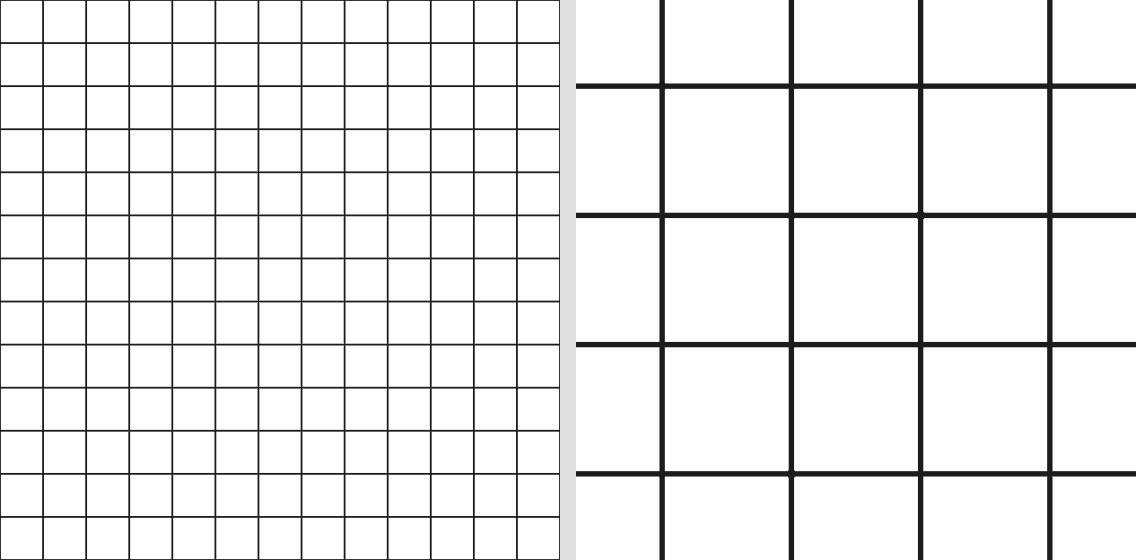
Left, the full canvas; right, a detail of the centre.
Give the GLSL for this pattern, as a Shadertoy shader.

```glsl
// Square grid of thin dark lines on white, with slightly swollen crossings.

const float CELLS = 13.0;          // repeats across and down
const float LINE_WIDTH = 0.0032;   // fraction of the canvas
const float NODE_RADIUS = 0.0025;
const float NODE_VARIATION = 0.0003;
const float TAU = 6.2831853;
const vec3 PAPER = vec3(1.0);
const vec3 INK = vec3(0.11);

// Offset to the nearest grid line on each axis, in canvas units.
vec2 gridOffset(vec2 uv, float cells) {
    return (fract(uv * cells + 0.5) - 0.5) / cells;
}

// Antialiased coverage of a shape reaching to the given radius.
float coverage(float dist, float radius, float pixel) {
    return clamp((radius - dist) / pixel + 0.5, 0.0, 1.0);
}

// Layered sines with whole periods, so the variation wraps at the edges.
float wrappedNoise(vec2 id, float period) {
    vec2 phase = TAU * id / period;
    return 0.5 * (sin(3.0 * phase.x + 5.0 * phase.y)
                + sin(4.0 * phase.x - 2.0 * phase.y + 1.3));
}

void mainImage(out vec4 fragColor, in vec2 fragCoord) {
    vec2 uv = fragCoord / iResolution.xy;
    vec2 pixel = 1.0 / iResolution.xy;
    vec2 offset = gridOffset(uv, CELLS);

    // Vertical and horizontal lines
    float vertical = coverage(abs(offset.x), 0.5 * LINE_WIDTH, pixel.x);
    float horizontal = coverage(abs(offset.y), 0.5 * LINE_WIDTH, pixel.y);

    // Ink gathered at the crossings
    vec2 id = mod(floor(uv * CELLS + 0.5), CELLS);
    float radius = NODE_RADIUS + NODE_VARIATION * wrappedNoise(id, CELLS);
    float node = coverage(length(offset), radius, max(pixel.x, pixel.y));

    float ink = max(max(vertical, horizontal), node);
    fragColor = vec4(mix(PAPER, INK, ink), 1.0);
}
```
